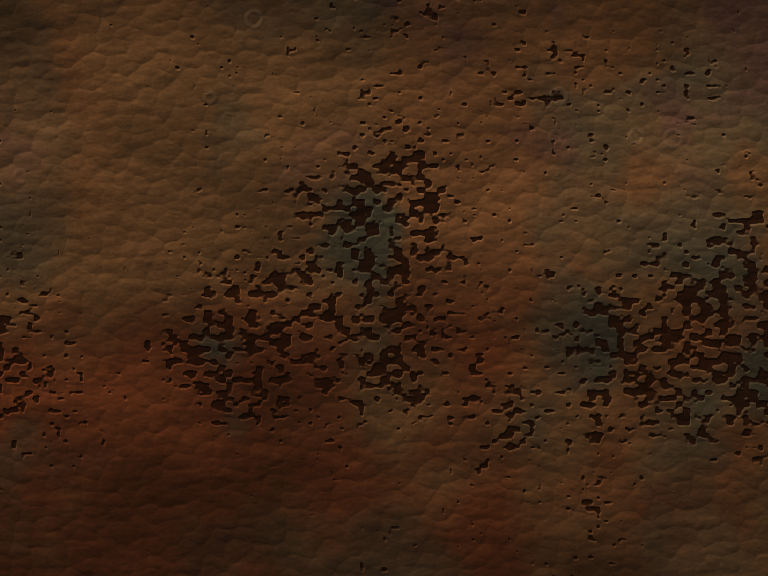
Write a Shadertoy shader that draws this texture.

```glsl
// Dark, weathered hide: a softly cobbled brown surface, eaten by small pits.
// A height field of cells, wrinkles and pits is lit from above; broad noise
// places the worn patches and their rust, slate and plum stains.

const vec3 EARTH = vec3(0.290, 0.192, 0.108);
const vec3 RUST  = vec3(0.270, 0.130, 0.065);
const vec3 SLATE = vec3(0.180, 0.170, 0.125);
const vec3 PLUM  = vec3(0.230, 0.145, 0.120);
const vec3 PIT   = vec3(0.100, 0.045, 0.020);

const vec2  CELL_FREQ   = vec2(34.0, 46.0);
const vec2  WRINKLE     = vec2(17.0, 34.0);
const vec2  PIT_FREQ    = vec2(78.0, 94.0);
const float PIT_DEPTH   = 0.45;
const float RELIEF_GAIN = 1.9;
const vec2  LIGHT_STEP  = vec2(-0.0012, 0.0027);
const float RING_FREQ   = 15.0;
const float RING_CHANCE = 0.09;
const float GRAIN       = 0.10;

float hash(vec2 p) {
    return fract(sin(dot(p, vec2(127.1, 311.7))) * 43758.5453);
}

vec2 hash2(vec2 p) {
    return vec2(hash(p), hash(p + 37.3));
}

float noise(vec2 p) {
    vec2 i = floor(p), f = fract(p);
    f = f * f * (3.0 - 2.0 * f);
    float low  = mix(hash(i), hash(i + vec2(1, 0)), f.x);
    float high = mix(hash(i + vec2(0, 1)), hash(i + vec2(1, 1)), f.x);
    return mix(low, high, f.y);
}

float fbm(vec2 p) {
    float sum = 0.0, amp = 0.53;
    for (int i = 0; i < 4; i++) {
        sum += amp * noise(p);
        p = mat2(1.6, 1.2, -1.2, 1.6) * p + 11.7;
        amp *= 0.5;
    }
    return sum;
}

// Squared distance to the nearest scattered cell centre
float cells(vec2 p) {
    vec2 i = floor(p), f = fract(p);
    float nearest = 4.0;
    for (int y = -1; y <= 1; y++)
    for (int x = -1; x <= 1; x++) {
        vec2 o = vec2(x, y);
        vec2 d = o + hash2(i + o) - f;
        nearest = min(nearest, dot(d, d));
    }
    return nearest;
}

// How worn the hide is: a low band, a central column and ragged patches
float wearAt(vec2 p, float midX) {
    float band = exp(-pow((p.y - 0.36) / 0.19, 2.0));
    float column = exp(-pow((p.x - midX) / 0.10, 2.0))
                 * smoothstep(0.30, 0.45, p.y) * (1.0 - smoothstep(0.72, 0.84, p.y));
    float patches = (fbm(p * 4.5 + 3.1) - 0.5) * 2.1;
    return clamp(0.78 * band + 0.60 * column + patches + 0.06, 0.0, 1.0);
}

float pitAt(vec2 p, float wear) {
    float n = 0.75 * noise(p * PIT_FREQ) + 0.25 * noise(p * PIT_FREQ * 1.9 + 5.0);
    float level = mix(0.04, 0.47, wear);
    return 1.0 - smoothstep(level - 0.07, level + 0.07, n);
}

// Sparse round blisters, mostly on the upper part
float ringAt(vec2 p) {
    vec2 id = floor(p * RING_FREQ);
    vec2 d = fract(p * RING_FREQ) - 0.35 - 0.3 * hash2(id);
    float radius = mix(0.12, 0.22, hash(id + 9.0));
    float ring = 1.0 - smoothstep(0.02, 0.08, abs(length(d) - radius));
    return ring * step(hash(id + 21.0), RING_CHANCE) * smoothstep(0.5, 0.9, p.y);
}

float heightAt(vec2 p, float wear) {
    vec2 warp = 0.012 * vec2(noise(p * 30.0), noise(p * 30.0 + 50.0));
    float cobbles = -0.45 * cells((p + warp) * CELL_FREQ);
    float wrinkles = 0.9 * fbm(p * WRINKLE);
    return cobbles + wrinkles + 0.12 * ringAt(p) - PIT_DEPTH * pitAt(p, wear);
}

void mainImage(out vec4 fragColor, in vec2 fragCoord) {
    vec2 p = fragCoord / iResolution.y;
    float midX = 0.52 * iResolution.x / iResolution.y;
    float wear = wearAt(p, midX);

    // Broad stains
    float low = 1.0 - smoothstep(0.35, 0.62, p.y);
    float rust = smoothstep(0.36, 0.62, fbm(p * 3.6 + 17.0)) * mix(0.2, 0.9, low);
    float slate = smoothstep(0.46, 0.66, fbm(p * 5.0 + 41.0)) * mix(0.25, 0.85, wear);
    float plum = smoothstep(0.48, 0.66, fbm(p * 5.5 + 73.0)) * smoothstep(0.62, 0.8, p.y);
    vec3 color = mix(EARTH, RUST, rust);
    color = mix(color, SLATE, slate);
    color = mix(color, PLUM, 0.7 * plum);

    // Slow light and dark areas, darker towards top and bottom
    float glow = smoothstep(0.10, 0.55, p.y) * (1.0 - smoothstep(0.80, 1.02, p.y));
    float tone = mix(0.80, 1.08, glow) + 0.75 * (fbm(p * vec2(4.0, 6.5) + 29.0) - 0.5);
    color *= tone * (1.0 - 0.10 * wear);

    // Pits, relief and fine grain
    color = mix(color, PIT, 0.85 * pitAt(p, wear));
    float relief = heightAt(p, wear) - heightAt(p + LIGHT_STEP, wear);
    color *= 1.0 + clamp(RELIEF_GAIN * relief, -0.45, 0.5);
    color += 0.025 * ringAt(p);
    color *= 1.0 + GRAIN * (noise(p * 230.0) - 0.5);

    fragColor = vec4(clamp(color, 0.0, 1.0), 1.0);
}
```
